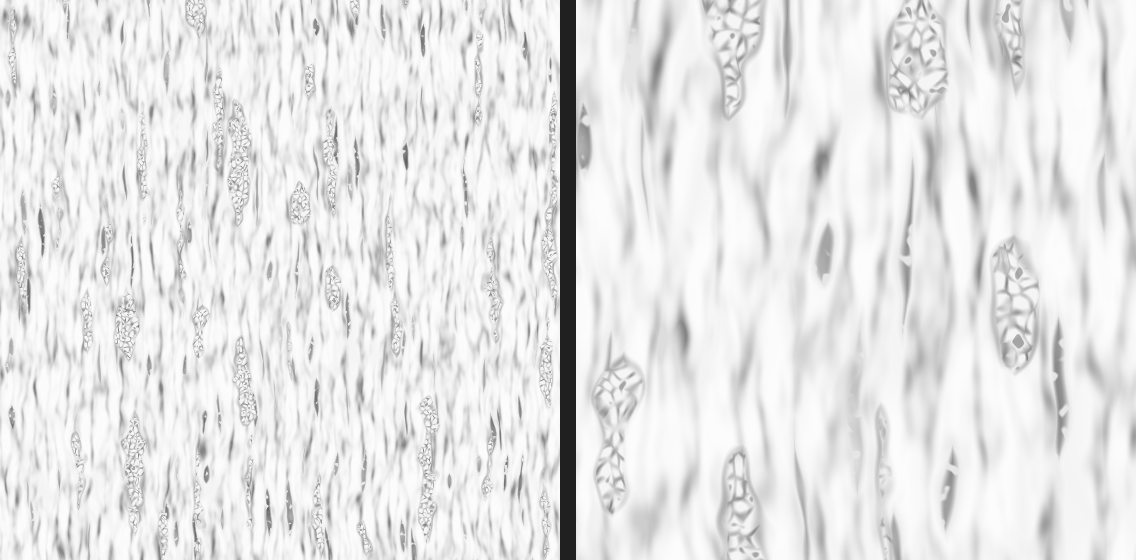
Left, the full canvas; right, a detail of the centre.
This texture is drawn by a WebGL 2 fragment shader. Its source:

```glsl
#version 300 es
precision highp float;
// Pale vertical fibres with dark slivers and long pores filled with tiny cells.

uniform vec2 u_resolution;
out vec4 fragColor;

vec2 hash2(vec2 p) {
    vec3 q = fract(p.xyx * vec3(0.1031, 0.1030, 0.0973));
    q += dot(q, q.yzx + 33.33);
    return fract((q.xx + q.yz) * q.zy);
}

float cornerSlope(vec2 corner, vec2 offset) {
    return dot(hash2(corner) * 2.0 - 1.0, offset);
}

// Gradient noise scaled to about unit variance
float noise(vec2 p) {
    vec2 i = floor(p), f = p - i;
    vec2 w = f * f * f * (f * (f * 6.0 - 15.0) + 10.0);
    vec2 e = vec2(1.0, 0.0);
    float low = mix(cornerSlope(i, f), cornerSlope(i + e, f - e), w.x);
    float high = mix(cornerSlope(i + e.yx, f - e.yx), cornerSlope(i + 1.0, f - 1.0), w.x);
    return 5.7 * mix(low, high, w.y);
}

// Cellular pattern: gap to the nearest border
float cellGap(vec2 p) {
    vec2 i = floor(p);
    float first = 9.0, second = 9.0;
    for (int y = -1; y <= 1; y++)
    for (int x = -1; x <= 1; x++) {
        vec2 g = i + vec2(x, y);
        float d = length(g + hash2(g + 71.0) - p);
        second = min(second, max(first, d));
        first = min(first, d);
    }
    return second - first;
}

// Scattered upright pods: x = signed distance across, y = random value of the pod
vec2 pods(vec2 p, vec2 grid, float share, vec2 small, vec2 large) {
    vec2 i = floor(p * grid);
    vec2 best = vec2(1.0, 0.0);
    for (int y = -1; y <= 1; y++)
    for (int x = -1; x <= 1; x++) {
        vec2 g = i + vec2(x, y);
        vec2 pick = hash2(g + grid + 17.0);
        if (pick.x > share) continue;
        vec2 q = p - (g + 0.1 + 0.8 * hash2(g + grid * 3.0)) / grid;
        vec2 size = mix(small, large, vec2(pick.y * pick.y, hash2(g + 131.0).x));
        float along = q.y / size.y;
        float d = abs(q.x) - size.x * (1.0 - pow(abs(along), 3.0));
        if (d < best.x) best = vec2(d, pick.y);
    }
    return best;
}

void main() {
    vec2 p = gl_FragCoord.xy / u_resolution.y;
    float soft = max(0.002, 1.0 / u_resolution.y);

    // Slight sideways wander of the grain
    vec2 grain = p;
    grain.x += 0.0025 * noise(p * vec2(10.0, 6.0)) + 0.0009 * noise(p * vec2(32.0, 24.0) + 40.0);

    // Long white fibres parted by beaded grey seams
    float streak = 0.66 * noise(grain * vec2(58.0, 12.0))
                 + 0.62 * noise(grain * vec2(88.0, 20.0) + 11.3)
                 + 0.34 * noise(grain * vec2(140.0, 50.0) + 5.1);
    streak = clamp(streak, -1.6, 2.6);
    float seam = 1.0 - smoothstep(0.0, 0.42, cellGap(grain * vec2(47.0, 8.5) + 7.0));
    float tint = max(0.0, 0.012 + 0.018 * streak + 0.01 * streak * streak);
    float shade = tint + seam * max(0.0, 0.075 + 0.06 * streak + 0.018 * streak * streak);

    float wobble = noise(grain * vec2(55.0, 36.0) + 61.0);
    float fleck = noise(p * vec2(140.0, 120.0) + 3.0);

    // Dark slivers fading at the sides, some holding bright flecks
    vec2 sliver = pods(grain, vec2(26.0, 10.0), 0.45, vec2(0.0022, 0.014), vec2(0.005, 0.052));
    sliver.x += 0.0009 * wobble;
    float core = 1.0 - smoothstep(-1.4 * soft, soft, sliver.x);
    float halo = exp(-max(sliver.x, 0.0) / 0.003);
    float bright = step(0.4, sliver.y) * smoothstep(0.6, 2.0, fleck);
    float dark = mix(0.2, 0.56, fract(sliver.y * 9.0)) + 0.06 * wobble;
    shade = max(shade, max(dark * core * (1.0 - 0.85 * bright), 0.09 * halo));

    // Pores with an uneven grey rim, packed with small pale cells
    vec2 pore = pods(grain, vec2(12.0, 4.5), 0.62, vec2(0.0045, 0.03), vec2(0.019, 0.125));
    pore.x += 0.0024 * wobble + 0.0016 * noise(p * vec2(30.0, 20.0) + 9.0);
    float wall = 1.0 - smoothstep(0.0, 0.5, cellGap(p * vec2(122.0, 108.0) + 0.25 * wobble));
    float filling = 0.03 + wall * clamp(0.2 + 0.1 * fleck, 0.04, 0.45);
    filling += 0.28 * smoothstep(1.5, 2.2, -fleck);
    float rim = exp(-pow(pore.x / 0.0028, 2.0)) * clamp(0.17 + 0.09 * streak, 0.05, 0.42);
    shade = mix(shade, filling, 1.0 - smoothstep(-soft, soft, pore.x));
    shade = max(shade, rim);

    fragColor = vec4(vec3(clamp(0.992 - shade, 0.0, 1.0)), 1.0);
}
```
